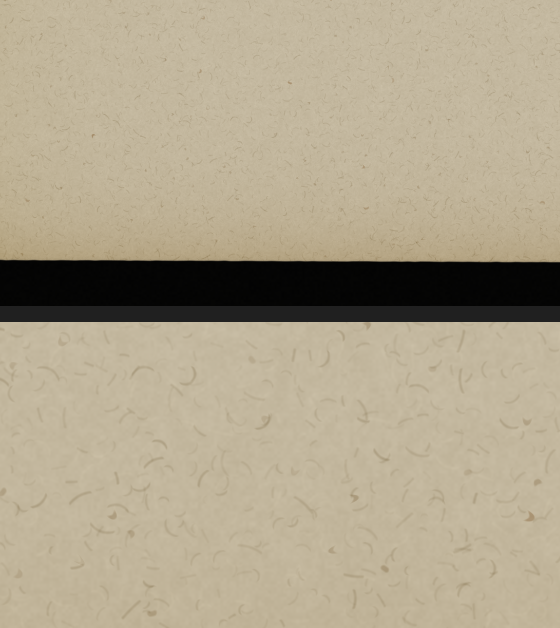
Top: the whole. Bottom: its middle third, enlarged.
Give the GLSL for this texture, as a Shadertoy shader.

```glsl
// Speckled beige paper with fine scattered fibres, its lower edge lying on black.

vec3 hash3(vec2 p) {
    vec3 q = fract(p.xyx * vec3(0.1031, 0.1030, 0.0973));
    q += dot(q, q.yxz + 33.33);
    return fract((q.xxy + q.yzz) * q.zyx);
}

float valueNoise(vec2 p) {
    vec2 cell = floor(p), f = fract(p);
    f = f * f * (3.0 - 2.0 * f);
    cell += 300.0;
    float low = mix(hash3(cell).x, hash3(cell + vec2(1, 0)).x, f.x);
    float high = mix(hash3(cell + vec2(0, 1)).x, hash3(cell + vec2(1, 1)).x, f.x);
    return mix(low, high, f.y);
}

// Coverage by bent strands, one per grid cell at most; size is half length, half width
float strands(vec2 p, float grid, vec2 size, float density, float seed) {
    float cover = 0.0;
    vec2 home = floor(p / grid);
    float blur = 0.6 / iResolution.y + 0.0008;
    for (int j = -1; j <= 1; j++) {
        for (int i = -1; i <= 1; i++) {
            vec2 cell = home + vec2(i, j);
            vec3 place = hash3(cell + seed);
            vec3 form = hash3(cell + seed + 171.0);
            if (place.z > density) continue;
            float angle = form.x * 3.14159;
            vec2 q = p - (cell + place.xy) * grid;
            q = mat2(cos(angle), -sin(angle), sin(angle), cos(angle)) * q;
            float halfLength = size.x * mix(0.35, 1.0, form.y);
            q.y += (form.z - 0.5) * 0.9 * q.x * q.x / halfLength;
            q.x -= clamp(q.x, -halfLength, halfLength);
            float ink = 1.0 - smoothstep(size.y - blur, size.y + blur, length(q));
            cover = max(cover, ink * mix(0.3, 1.0, fract(form.z * 7.0 + form.y)));
        }
    }
    return cover;
}

vec3 paper(vec2 p, float height) {
    // Broad shading: tan near the lower edge, a little warmer at the left
    vec3 color = mix(vec3(0.705, 0.638, 0.505), vec3(0.768, 0.724, 0.628),
                     1.0 - exp(-max(height, 0.0) / 0.14));
    color -= vec3(0.012, 0.016, 0.030) * exp(-p.x / 0.25);

    // Cloudy pulp and fine grain
    float cloud = valueNoise(p * 24.0) + valueNoise(p * 60.0 + 9.0) - 1.0;
    float grain = valueNoise(p * 150.0) + valueNoise(p * 290.0 + 5.0) - 1.0;
    color += cloud * vec3(0.007, 0.008, 0.010) + grain * vec3(0.017, 0.018, 0.020);

    // Pale and dark fibres, then rounder brown flecks
    float pale = strands(p, 0.024, vec2(0.013, 0.0015), 0.7, 40.0);
    float fine = strands(p + 0.007, 0.020, vec2(0.008, 0.0012), 0.6, 90.0);
    float bold = strands(p, 0.038, vec2(0.013, 0.0014), 0.5, 310.0);
    float fleck = strands(p, 0.055, vec2(0.0025, 0.0028), 0.28, 520.0);
    float spot = strands(p, 0.16, vec2(0.006, 0.0030), 0.16, 730.0);
    color += pale * vec3(0.014, 0.014, 0.013);
    color -= fine * vec3(0.055, 0.060, 0.068);
    color -= bold * vec3(0.080, 0.088, 0.100);
    color -= fleck * vec3(0.090, 0.108, 0.125);
    return mix(color, vec3(0.56, 0.43, 0.27), spot * 0.75);
}

void mainImage(out vec4 fragColor, in vec2 fragCoord) {
    vec2 p = fragCoord / iResolution.y;
    float edge = 0.150 - 0.0038 * p.x + 0.0012 * (valueNoise(vec2(p.x * 45.0, 3.0)) - 0.5);
    float height = p.y - edge;

    // Dark backing with faint dust
    vec3 backing = vec3(0.012, 0.012, 0.010) + 0.008 * valueNoise(p * 120.0);

    // Paper darkens in a thin line along its cut
    vec3 sheet = paper(p, height);
    sheet *= 1.0 - 0.10 * exp(-max(height, 0.0) / 0.004);

    float blur = 0.7 / iResolution.y + 0.0008;
    fragColor = vec4(mix(backing, sheet, smoothstep(-blur, blur, height)), 1.0);
}
```
